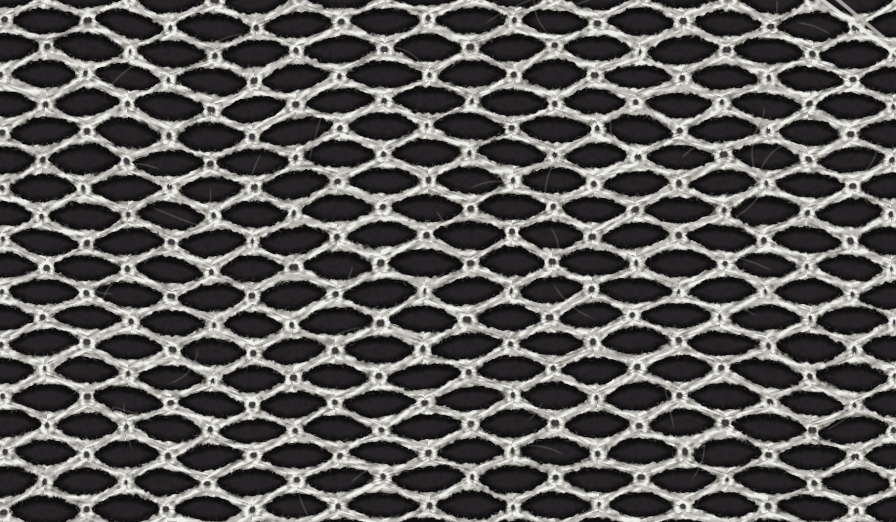
Write a WebGL 2 fragment shader that draws this texture.

```glsl
#version 300 es
precision highp float;
uniform vec2 u_resolution;
out vec4 fragColor;

#define COLUMNS 10.48
#define ROWS 19.34
#define CELL_WIDTH 3.164
#define ORIGIN vec2(3.107, 0.863)
#define HOLE_HALF vec2(1.27, 0.485)
#define HOLE_TAPER 0.655
#define WOBBLE 0.42
#define FRAY 0.09
#define HAIRS 48

const vec3 BLACK = vec3(0.05, 0.045, 0.045);
const vec3 CHARCOAL = vec3(0.15, 0.14, 0.15);
const vec3 SHADE = vec3(0.33, 0.32, 0.31);
const vec3 GREY = vec3(0.55, 0.55, 0.52);
const vec3 PALE = vec3(0.74, 0.73, 0.71);
const vec3 WHITE = vec3(0.94, 0.94, 0.92);

float hash(vec2 p) {
  return fract(sin(dot(p, vec2(127.1, 311.7))) * 43758.5453);
}

float noise(vec2 p) {
  vec2 i = floor(p), f = fract(p);
  f = f * f * (3.0 - 2.0 * f);
  return mix(mix(hash(i), hash(i + vec2(1, 0)), f.x),
             mix(hash(i + vec2(0, 1)), hash(i + 1.0), f.x), f.y);
}

vec2 drift(vec2 p) {
  return vec2(noise(p), noise(p + 43.7)) - 0.5;
}

float smoothMax(float a, float b, float k) {
  float h = max(k - abs(a - b), 0.0) / k;
  return max(a, b) + 0.25 * h * h * k;
}

// Signed distance to a long hexagonal mesh opening, varied per cell
float opening(vec2 p, vec2 id) {
  p.y += p.x * 0.14 * (hash(id) - 0.5);
  vec2 v = abs(p) / (0.94 + 0.12 * hash(id + 17.0));
  float taper = dot(v, vec2(0.443, 0.897)) - HOLE_TAPER;
  return smoothMax(v.y - HOLE_HALF.y, smoothMax(v.x - HOLE_HALF.x, taper, 0.14), 0.14);
}

float segment(vec2 p, vec2 a, vec2 b) {
  vec2 ab = b - a;
  return length(p - a - ab * clamp(dot(p - a, ab) / dot(ab, ab), 0.0, 1.0));
}

vec3 yarnColor(float light) {
  vec3 c = mix(SHADE, GREY, smoothstep(0.0, 0.3, light));
  c = mix(c, PALE, smoothstep(0.3, 0.58, light));
  return mix(c, WHITE, smoothstep(0.58, 0.88, light));
}

void main() {
  vec2 uv = gl_FragCoord.xy / u_resolution;
  vec2 sheet = vec2(uv.x * COLUMNS * CELL_WIDTH, (1.0 - uv.y) * ROWS);
  float aa = ROWS / u_resolution.y;
  vec2 p = sheet - ORIGIN;
  p += WOBBLE * drift(sheet * 0.17) + 0.5 * WOBBLE * drift(sheet * 0.6 + 9.0);

  // Nearest opening in the two staggered rows around this point
  float d = 1e3;
  vec2 local = vec2(0.0);
  for (int i = 0; i < 2; i++) {
    float row = floor(p.y) + float(i);
    float stagger = 0.5 * mod(row, 2.0);
    float column = floor(p.x / CELL_WIDTH - stagger);
    vec2 q = p - vec2((column + 0.5 + stagger) * CELL_WIDTH, row);
    float di = opening(q, vec2(column, row));
    if (di < d) { d = di; local = q; }
  }
  float edge = d + FRAY * (noise(p * 6.0) - 0.5) + 0.5 * FRAY * (noise(p * 15.0) - 0.5);

  // Dark backing, deepest beside the yarn
  float depth = smoothstep(-0.34, -0.04, d - 0.12 * local.y);
  float grain = noise(sheet * 9.0) - 0.5;
  vec3 color = mix(CHARCOAL, BLACK, clamp(depth + 0.35 * grain, 0.0, 1.0));
  float fuzz = smoothstep(-0.16, 0.0, d) * smoothstep(0.62, 0.9, noise(p * 13.0));
  color = mix(color, SHADE, 0.7 * fuzz);

  // Twisted plies along each slanted strand
  float slope = local.x * local.y < 0.0 ? -1.0 : 1.0;
  float across = p.y + 0.36 * slope * p.x;
  float ply = sin(across * 19.0 + p.x * 5.5 + 3.0 * noise(p * 1.3));
  float fibre = noise(vec2(p.x * 3.0, across * 16.0)) - 0.5;
  float light = 0.22 + 0.45 * smoothstep(-0.02, 0.11, edge) + 0.15 * ply + 0.4 * fibre;

  // Knots with a looped rim and a pinhole
  vec2 k = vec2(abs(local.x) - 0.5 * CELL_WIDTH, local.y);
  k += 0.12 * drift(p * 1.1 + 21.0);
  float r = length(k * vec2(1.0, 0.85));
  float loopLight = 0.62 + 0.2 * sin(r * 24.0 + atan(k.y, k.x)) + 0.45 * fibre;
  light = mix(light, loopLight, smoothstep(0.36, 0.24, r) * smoothstep(-0.02, 0.1, edge));
  light -= 0.25 * smoothstep(0.1, 0.0, abs(r - 0.37));
  light += 0.2 * (noise(p * 8.0) - 0.5);
  vec3 yarn = yarnColor(clamp(light, 0.0, 1.0));
  yarn = mix(yarn, CHARCOAL, 0.85 * smoothstep(0.1 + aa, 0.1 - aa, r));
  color = mix(color, yarn, smoothstep(-aa, aa, edge));

  // Fine loose hairs
  for (int i = 0; i < HAIRS; i++) {
    vec2 seed = vec2(float(i), 5.3);
    vec2 center = vec2(hash(seed) * COLUMNS * CELL_WIDTH, hash(seed + 3.1) * ROWS);
    float angle = 6.2832 * hash(seed + 7.7), reach = 0.4 + 0.8 * hash(seed + 11.9);
    vec2 h = mat2(cos(angle), -sin(angle), sin(angle), cos(angle)) * (sheet - center);
    float bend = 0.8 * (hash(seed + 19.3) - 0.5);
    float hair = smoothstep(0.03 + aa, 0.0, abs(h.y - bend * h.x * h.x));
    color = mix(color, GREY, 0.3 * hair * smoothstep(reach, 0.6 * reach, abs(h.x)));
  }

  // Two stray threads in the upper right corner
  for (int i = 0; i < 2; i++) {
    float n = float(i);
    vec2 start = vec2(30.3 + 0.6 * n, -0.1);
    float s = segment(sheet, start, start + vec2(3.0 - 1.2 * n, 2.2 - 0.7 * n));
    color = mix(color, mix(WHITE, PALE, n), 0.85 * smoothstep(0.07 + aa, 0.07 - aa, s));
  }
  fragColor = vec4(color, 1.0);
}
```
